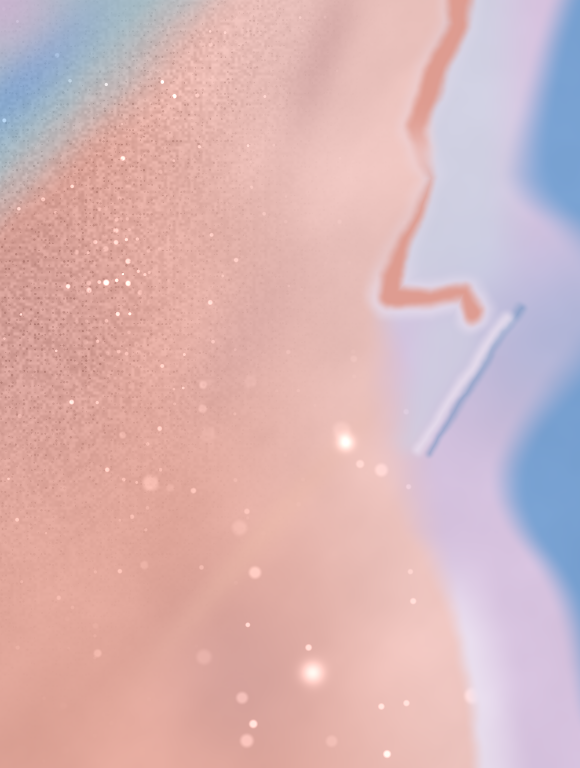
Reproduce this background procedurally as a Shadertoy shader.

```glsl
const vec3 PEACH = vec3(.89, .66, .61), BLUSH = vec3(.92, .76, .74), DUSK = vec3(.76, .58, .58);
const vec3 CORAL = vec3(.87, .6, .55), LILAC = vec3(.84, .76, .87), PEARL = vec3(.81, .81, .88);
const vec3 MIST = vec3(.66, .7, .84), BLUE = vec3(.47, .63, .82), TEAL = vec3(.66, .74, .77);
const vec3 WHITE = vec3(.91, .87, .93);

// Edge positions at equal steps of height, bottom to top
const float SAND_EDGE[17] = float[17](.622, .615, .605, .595, .573, .55, .534, .52, .51,
  .5, .5, .53, .557, .56, .553, .573, .595);
const float BLUE_EDGE[17] = float[17](.8, .77, .76, .75, .725, .675, .655, .68, .73,
  .79, .82, .77, .68, .685, .7, .715, .735);
// Ribbon bends: position and half width
const vec3 RIBBON[12] = vec3[12](vec3(.602, 1.02, .014), vec3(.595, .965, .012),
  vec3(.565, .9, .015), vec3(.541, .835, .012), vec3(.552, .79, .007), vec3(.561, .77, .003),
  vec3(.535, .7, .006), vec3(.507, .64, .013), vec3(.508, .617, .015), vec3(.56, .613, .01),
  vec3(.605, .62, .008), vec3(.617, .592, .013));

float hash(vec2 p) {
  return fract(sin(dot(p, vec2(127.1, 311.7))) * 43758.55);
}

float noise(vec2 p) {
  vec2 i = floor(p), f = fract(p), e = vec2(1, 0);
  f = f * f * (3. - 2. * f);
  return mix(mix(hash(i), hash(i + e), f.x), mix(hash(i + e.yx), hash(i + 1.), f.x), f.y);
}

float fbm(vec2 p) {
  float sum = 0., gain = .53;
  for (int i = 0; i < 4; i++, gain *= .5) {
    sum += gain * noise(p);
    p = mat2(1.6, 1.2, -1.2, 1.6) * p + 3.7;
  }
  return sum;
}

// Smooth curve guided by the knots
float edgeAt(float k[17], float y) {
  int i = clamp(int(y * 16. + .5), 1, 15);
  float f = y * 16. - float(i), a = k[i - 1], b = k[i], c = k[i + 1];
  return b + .5 * (f * (c - a) + (f * f + .25) * (a + c - 2. * b));
}

// Soft ellipse turned by an angle
float glow(vec2 p, vec2 center, vec2 radius, float angle) {
  float c = cos(angle), s = sin(angle);
  vec2 q = mat2(c, -s, s, c) * (p - center) / radius;
  return exp(-dot(q, q));
}

// Tapered soft line; z holds the half width
float stroke(vec2 p, vec3 a, vec3 b, float soft) {
  vec2 d = b.xy - a.xy;
  float t = clamp(dot(p - a.xy, d) / dot(d, d), 0., 1.);
  return 1. - smoothstep(-soft, soft, length(p - a.xy - d * t) - mix(a.z, b.z, t));
}

float ribbon(vec2 p, float grow, float soft) {
  float m = 0.;
  vec3 w = vec3(0, 0, grow);
  for (int i = 0; i < 11; i++) m = max(m, stroke(p, RIBBON[i] + w, RIBBON[i + 1] + w, soft));
  return m;
}

// Randomly placed soft discs, at most one per cell
float discs(vec2 p, float cells, float density, float radius) {
  vec2 id = floor(p * cells) + cells;
  vec2 center = .3 + .4 * vec2(hash(id), hash(id + 17.));
  float size = radius * (.5 + .5 * hash(id + 31.));
  float disc = 1. - smoothstep(size * .4, size, length(fract(p * cells) - center));
  return disc * step(hash(id + 53.), density) * (.2 + .8 * hash(id + 71.));
}

vec3 sandColor(vec2 p) {
  float streak = fbm(mat2(.68, -.73, .73, .68) * p * vec2(4, 11)) - .5;
  vec3 col = mix(PEACH, BLUSH, smoothstep(.15, .53, p.x + .25 * (p.y - .5)));
  col += streak * .06 + (fbm(p * 9. + 8.) - .5) * .06;
  // Dusty shadows and a warm ridge
  float shade = .4 * glow(p, vec2(.02, .56), vec2(.17, .22), -.5)
    + .45 * glow(p, vec2(.42, .93), vec2(.03, .11), -.35)
    + .3 * glow(p, vec2(.32, .56), vec2(.05, .12), -.6)
    + .45 * glow(p, vec2(.31, .12), vec2(.1, .13), .2);
  col = mix(col, DUSK, shade);
  col = mix(col, vec3(.93, .74, .67), .4 * glow(p, vec2(.34, .3), vec2(.2, .018), .85));
  // Cool upper left corner
  float cool = (p.y - p.x - .74) * .707 + streak * .06;
  col = mix(col, TEAL, smoothstep(-.06, .06, cool));
  col = mix(col, BLUE, .8 * glow(p, vec2(.03, .895), vec2(.13, .04), .8));
  return mix(col, LILAC * .93, glow(p, vec2(0, 1), vec2(.08), 0.));
}

vec3 skyColor(vec2 p, float inset) {
  vec3 col = mix(LILAC, PEARL, smoothstep(.52, .68, p.y) * smoothstep(.71, .62, p.x));
  col = mix(col, MIST, .8 * glow(p, vec2(.75, .57), vec2(.16, .12), .5));
  col = mix(col, WHITE, smoothstep(.08, 0., inset) * smoothstep(.32, .15, p.y));
  float soft = .025 + .03 * glow(p, vec2(.75, .62), vec2(.2, .16), 0.);
  float blue = smoothstep(-soft, soft, p.x - edgeAt(BLUE_EDGE, p.y));
  return mix(col, BLUE, blue) + (fbm(p * 9.) - .5) * .05;
}

void mainImage(out vec4 fragColor, in vec2 fragCoord) {
  vec2 p = fragCoord / iResolution.y;
  vec2 q = p + .012 * (vec2(fbm(p * 22.), fbm(p * 22. + 40.)) - .5);
  float inset = q.x - edgeAt(SAND_EDGE, p.y);
  float soft = .014 + .04 * exp(-pow((p.y - .43) / .14, 2.));
  float sand = 1. - smoothstep(-soft, soft, inset);
  vec3 col = mix(skyColor(p, inset), sandColor(p), sand);

  // Glassy shard with a lit and a shaded side
  col = mix(col, PEARL, .7 * stroke(q, vec3(.585, .55, .04), vec3(.535, .43, .014), .025));
  col = mix(col, BLUE * .9, .6 * stroke(q, vec3(.677, .6, .004), vec3(.562, .41, .003), .007));
  col = mix(col, WHITE, .85 * stroke(q, vec3(.66, .585, .007), vec3(.545, .415, .005), .008));

  // Coral ribbon in a pale fold
  float low = smoothstep(.67, .61, p.y);
  col = mix(col, WHITE, (.3 + .5 * low) * ribbon(q, .011, .012));
  float faint = .65 * glow(p, vec2(.555, .795), vec2(.05, .035), 0.);
  col = mix(col, CORAL, (.95 - faint) * ribbon(q, 0., .008));

  // Fine dust, sparks and blurred lights
  float dusty = sand * (glow(p, vec2(.06, .6), vec2(.22, .3), -.4)
    + .7 * glow(p, vec2(.25, .9), vec2(.17, .09), .8));
  col += dusty * (.12 * (noise(p * 260.) - .5) - .12 * discs(p, 210., .35, .5));
  col += .45 * dusty * discs(p, 60., .08, .25);
  col += .5 * sand * glow(p, vec2(.15, .63), vec2(.04, .08), 0.) * discs(p, 75., .4, .4);
  float lights = sand * smoothstep(.6, .3, p.y) * smoothstep(.05, .25, p.x);
  col += .13 * lights * (discs(p, 17., .25, .27) + 2. * discs(p, 29., .09, .22));
  col += .3 * (glow(p, vec2(.45, .424), vec2(.01), 0.) + glow(p, vec2(.407, .124), vec2(.014), 0.));
  fragColor = vec4(col, 1);
}
```
